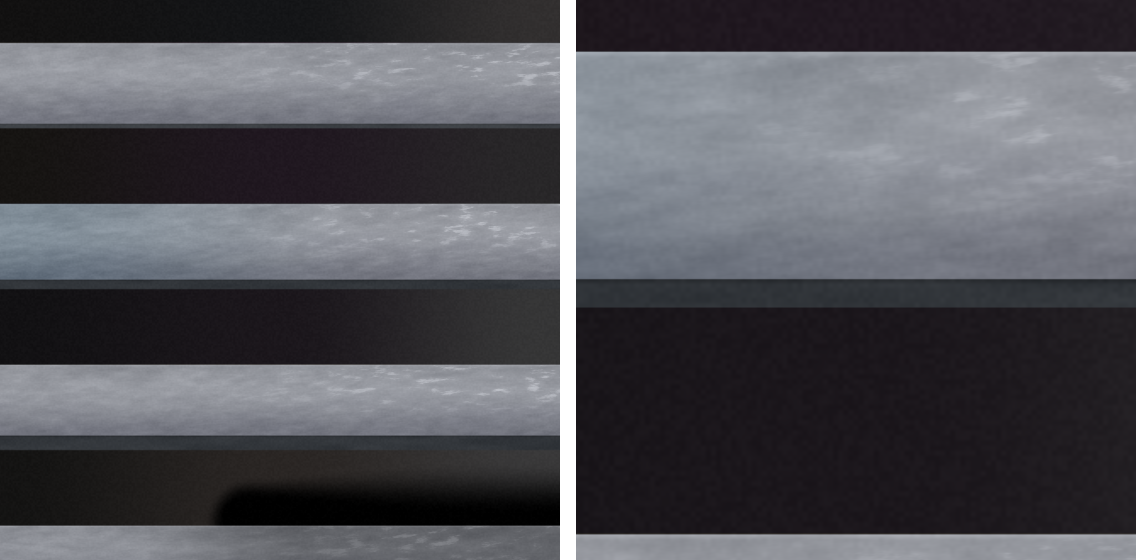
Left, the full canvas; right, a detail of the centre.
This pattern is drawn by a WebGL 2 fragment shader. Its source:

```glsl
#version 300 es
precision highp float;
// Brushed grey metal slats with shaded lower lips, over dark blurred gaps.

#define PITCH 0.2873        // distance between slat tops
#define FIRST_TOP 0.0768    // top of the first slat, measured downward
#define SLAT_HEIGHT 0.1523  // face plus lip
#define LIP_BASE 0.0080     // lip height of the first slat
#define LIP_GROWTH 0.0089   // added lip height per slat
#define MOTTLE 0.17         // strength of the cloudy wear
#define SCRATCH 0.10        // strength of the pale flecks
#define GRAIN 0.022         // strength of the fine grain

uniform vec2 u_resolution;
out vec4 fragColor;

const vec3 FACE_LIGHT = vec3(0.585, 0.595, 0.622);
const vec3 FACE_SHADE = vec3(0.435, 0.443, 0.482);
const vec3 LIP = vec3(0.195, 0.210, 0.228);

// Gap tints from the top row down: left, middle and right
const vec3 GAP_LEFT[4] = vec3[4](vec3(0.070, 0.066, 0.066), vec3(0.086, 0.078, 0.070),
                                 vec3(0.070, 0.066, 0.074), vec3(0.078, 0.076, 0.073));
const vec3 GAP_MID[4] = vec3[4](vec3(0.078, 0.082, 0.090), vec3(0.125, 0.092, 0.125),
                                vec3(0.106, 0.088, 0.108), vec3(0.165, 0.148, 0.140));
const vec3 GAP_RIGHT[4] = vec3[4](vec3(0.195, 0.185, 0.185), vec3(0.158, 0.152, 0.158),
                                  vec3(0.210, 0.210, 0.212), vec3(0.225, 0.222, 0.225));

float hash(vec2 cell) {
    uvec2 q = uvec2(ivec2(cell)) * uvec2(1597334677u, 3812015801u);
    uint n = (q.x ^ q.y) * 1597334677u;
    n = (n ^ (n >> 15)) * 2246822519u;
    return float((n ^ (n >> 13)) >> 8) / 16777216.0;
}

float noise(vec2 p) {
    vec2 cell = floor(p), f = fract(p);
    f = f * f * (3.0 - 2.0 * f);
    return mix(mix(hash(cell), hash(cell + vec2(1, 0)), f.x),
               mix(hash(cell + vec2(0, 1)), hash(cell + vec2(1, 1)), f.x), f.y);
}

float fbm(vec2 p) {
    float sum = 0.0, amplitude = 0.5;
    for (int octave = 0; octave < 5; octave++) {
        sum += amplitude * noise(p);
        p = mat2(1.9, 0.25, -0.25, 1.9) * p + 17.3;
        amplitude *= 0.55;
    }
    return sum / 1.06;
}

// Dark gap with a sideways glow and, in the last row, a soft black shadow
vec3 gapColor(vec2 pos, int row) {
    vec3 color = mix(GAP_LEFT[row], GAP_MID[row], smoothstep(0.0, 0.5, pos.x));
    color = mix(color, GAP_RIGHT[row], smoothstep(0.5, 0.98, pos.x));
    if (row == 3) {
        vec2 corner = vec2(0.445, 0.932) - pos;
        float edge = length(max(corner, 0.0)) - 0.062;
        float blur = mix(0.018, 0.048, smoothstep(0.4, 0.85, pos.x));
        color *= smoothstep(-blur, blur, edge);
    }
    return color;
}

// Metal face: rounded shading, stretched mottling and pale flecks
vec3 faceColor(vec2 pos, float depth, float row) {
    vec2 p = vec2(pos.x, pos.y + 0.07 * pos.x) + row * vec2(3.7, 1.9);
    float cloud = fbm(p * vec2(11.0, 38.0)) - 0.5;
    float streak = fbm(p * vec2(34.0, 120.0) + 40.0) - 0.5;
    float shade = smoothstep(0.35, 1.05, depth + 0.5 * cloud);
    vec3 color = mix(FACE_LIGHT, FACE_SHADE, shade);
    color *= 0.97 + 0.05 * smoothstep(0.0, 0.35, depth);
    color += MOTTLE * (0.6 * cloud + 0.55 * streak);
    float worn = smoothstep(0.3, 0.9, pos.x) * (1.0 - smoothstep(0.3, 0.8, depth));
    color += SCRATCH * worn * smoothstep(0.08, 0.28, streak);

    // Cool tint on the left of the second slat, shadow on the right of the last
    float cool = step(0.5, row) * step(row, 1.5) * (1.0 - smoothstep(0.0, 0.7, pos.x));
    color -= cool * vec3(0.075, 0.035, 0.020);
    float shadow = step(2.5, row) * smoothstep(0.18, 0.55, pos.x);
    return color * (1.0 - 0.27 * shadow) - step(2.5, row) * 0.03;
}

void main() {
    vec2 pos = gl_FragCoord.xy / u_resolution;
    pos.y = 1.0 - pos.y;
    float px = 1.0 / u_resolution.y;

    // Slat row and the distance below its top edge
    float offset = pos.y - FIRST_TOP + px;
    float row = floor(offset / PITCH);
    float below = offset - row * PITCH - px;
    float faceHeight = SLAT_HEIGHT - LIP_BASE - LIP_GROWTH * max(row, 0.0);

    vec3 gap = gapColor(pos, clamp(int(row) + 1, 0, 3));
    vec3 face = faceColor(pos, clamp(below / faceHeight, 0.0, 1.0), row);
    face += 0.07 * (1.0 - smoothstep(0.0, 0.004, below));

    // Lip with a darker crease under the face
    float lipDepth = below - faceHeight;
    vec3 lip = LIP * mix(0.80, 1.0, smoothstep(0.0, 0.004, lipDepth));
    lip += 0.04 * (noise(pos * vec2(20.0, 90.0)) - 0.5);
    lip += 0.04 * (1.0 - smoothstep(0.0, 1.0, row));

    vec3 slat = mix(face, lip, smoothstep(-px, px, lipDepth));
    float edge = max(-below, below - SLAT_HEIGHT);
    vec3 color = mix(slat, gap, smoothstep(-px, px, edge));

    color += GRAIN * (noise(pos * 330.0) - 0.5);
    fragColor = vec4(clamp(color, 0.0, 1.0), 1.0);
}
```
